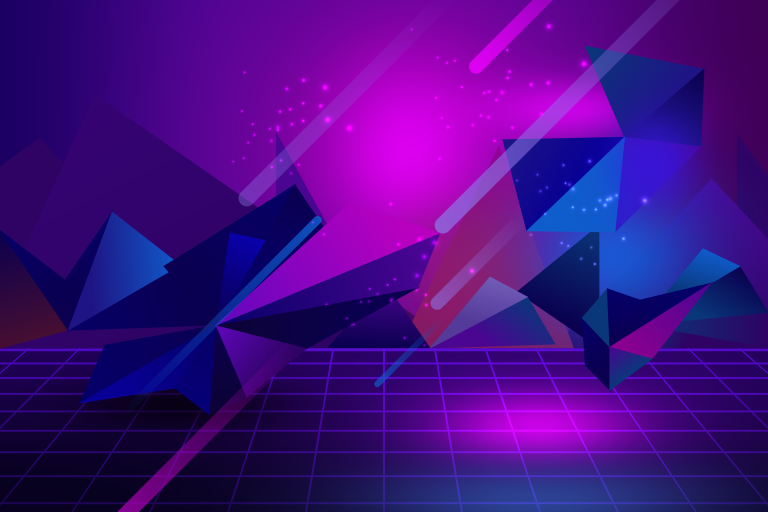
Write a Shadertoy shader that draws this background.

```glsl
// Neon scene: faceted crystals and dark peaks float above a grid floor.
// Shaded triangles form the crystals; glows, fading bars and hashed
// sparks light them. Space is 150 x 100 units.
const vec3 NIGHT=vec3(.05,.01,.21), NAVY=vec3(.04,0,.31), BLUE=vec3(.03,0,.58), DEEP=BLUE*.7,
 AZURE=vec3(.06,.36,.8), TEAL=AZURE*.6, INDIGO=vec3(.12,.08,.52), VIOLET=vec3(.29,.02,.57),
 PINK=vec3(.72,0,.75), HOT=vec3(.9,0,.98), PLUM=vec3(.18,.01,.39), ROSE=vec3(.5,.1,.36),
 LILAC=vec3(.55,.45,.9);
const float HORIZON=32.;

vec2 hash2(float n){
 vec3 q=fract(n*vec3(.1031,.103,.0973));
 q+=dot(q,q.yzx+33.33);
 return fract((q.xx+q.yz)*q.zy);
}
// Elliptic light: area holds centre and radii
void glow(inout vec3 c,vec2 p,vec4 area,vec3 tint,float power){
 vec2 d=(p-area.xy)/area.zw;
 c=mix(c,tint,power*exp(-dot(d,d)));
}
// Signed distance to the line a-b
float side(vec2 p,vec2 a,vec2 b){
 vec2 d=normalize(b-a);
 return d.x*(p.y-a.y)-d.y*(p.x-a.x);
}
// Position along a-b from 0 to 1
float along(vec2 p,vec2 a,vec2 b){ return clamp(dot(p-a,b-a)/dot(b-a,b-a),0.,1.); }
// Triangle shaded from its corner a to the edge b-d
void tri(inout vec3 c,vec2 p,vec2 a,vec2 b,vec2 d,vec3 tip,vec3 base){
 float s=sign(side(d,a,b)), w=100./iResolution.y;
 float m=min(s*side(p,a,b),min(s*side(p,b,d),s*side(p,d,a)));
 c=mix(c,mix(tip,base,along(p,a,.5*(b+d))),smoothstep(-w,.3*w,m));
}
// Diagonal rounded bar that fades away from its head
void streak(inout vec3 c,vec2 p,vec2 head,float span,float r,vec3 tint,float alpha){
 float t=along(p,head,head+span), w=70./iResolution.y;
 float d=length(p-head-span*t)-r;
 c=mix(c,tint,alpha*(1.-t)*smoothstep(w,-w,d));
}
// Sparks scattered around a centre
void sparks(inout vec3 c,vec2 p,vec4 area,vec3 tint){
 for(float i=0.;i<26.;i++){
  vec2 h=hash2(area.x*area.y+i), k=hash2(area.x*area.y+i+300.);
  float d=length(p-area.xy-area.zw*(h+k-1.))/mix(.16,.48,k.x*k.x*h.y);
  c+=tint*(.8*exp(-d*d)+.25*exp(-.2*d*d))*mix(.4,1.,h.x);
 }
}
vec3 sky(vec2 p){
 vec3 c=mix(vec3(.1,0,.38),VIOLET,smoothstep(-5.,48.,p.x));
 c=mix(c,vec3(.24,0,.34),smoothstep(95.,150.,p.x));
 glow(c,p,vec4(82,72,36,34),PINK*.87,.85);
 glow(c,p,vec4(80,70,15,17),HOT,.9);
 glow(c,p,vec4(111,78.5,17,6),HOT,.8);
 return c;
}
// Perspective grid with lights on the ground
vec3 gridFloor(vec2 p){
 float d=(91.4-p.y)/100.;
 vec2 cell=vec2((p.x-75.)*.06/d,14.35/d);
 vec2 gap=abs(fract(cell+.5)-.5)*vec2(d/.06,d*d*6.97);
 vec2 line=smoothstep(vec2(.32),vec2(.05),gap);
 vec3 c=mix(NIGHT*.6,vec3(.12,0,.33),smoothstep(4.,HORIZON,p.y));
 glow(c,p,vec4(104,19,42,16),VIOLET,.8);
 glow(c,p,vec4(105,16.5,18,6.5),HOT,.85);
 glow(c,p,vec4(105,2,34,8),vec3(.19,.32,.66),.8);
 c+=vec3(.2,.03,.48)*max(line.x,line.y)*mix(.4,.9,p.y/HORIZON);
 glow(c,p,vec4(75,HORIZON,90,.5),vec3(.36,.06,.85),.8);
 return c;
}
// Silhouettes, then low crystals on the horizon
void peaks(inout vec3 c,vec2 p){
 tri(c,p,vec2(7.8,73),vec2(-50,32),vec2(45,32),PLUM,PLUM);
 tri(c,p,vec2(18.6,81.4),vec2(-4,32),vec2(90,32),PLUM*1.15,PLUM);
 tri(c,p,vec2(54,74),vec2(54,45),vec2(70,45),VIOLET,VIOLET);
 tri(c,p,vec2(144,73.6),vec2(144,32),vec2(175,32),PLUM,PLUM);
 tri(c,p,vec2(139,65),vec2(108,32),vec2(170,32),VIOLET,PLUM);
 tri(c,p,vec2(97.5,71.5),vec2(78,32),vec2(112,32),PINK*.8,ROSE);
 glow(c,p,vec4(92,47,14,13),ROSE*1.15,.75);
 glow(c,p,vec4(120,50,17,15),AZURE*1.1,.85);
 vec2 ridge=vec2(144.5,48), foot=vec2(125,36.5), crest=vec2(103,42), end=vec2(84,32), rim=vec2(150,39);
 tri(c,p,vec2(117,56),vec2(101,43),vec2(117,32),TEAL,NAVY);
 tri(c,p,foot,rim,vec2(150,32),TEAL,PLUM); tri(c,p,foot,vec2(117,32),vec2(150,32),TEAL,PLUM);
 tri(c,p,ridge,foot,rim,NAVY,TEAL); tri(c,p,vec2(137.3,51.4),ridge,foot,AZURE,TEAL);
 tri(c,p,vec2(75,45),vec2(64,32),end,VIOLET,NAVY); tri(c,p,crest,end,vec2(108.4,32.8),TEAL,VIOLET);
 tri(c,p,vec2(95.7,45.9),end,crest,LILAC*.8,vec3(.33,.23,.6));
}
void leftCrystals(inout vec3 c,vec2 p){
 vec2 hub=vec2(42.2,36.5), root=vec2(13.3,35.5), top=vec2(21.9,58.6), arm=vec2(35.2,48.2),
  back=vec2(57.6,63.9), tip=vec2(85.9,54.5), toe=vec2(15.6,21.3), dent=vec2(34.2,24.2), fin=vec2(41,18.9),
  keel=vec2(48.2,22.5), low=vec2(81.6,43.8), hip=vec2(60,32), west=vec2(0,55), hook=vec2(12.7,45.3);
 tri(c,p,west,root,vec2(0,32),NAVY,ROSE*.55); tri(c,p,west,hook,root,DEEP,NAVY);
 tri(c,p,top,hook,root,DEEP,NAVY); tri(c,p,root,arm,hub,DEEP,NAVY);
 tri(c,p,arm,top,root,AZURE,INDIGO); tri(c,p,back,vec2(32,48),hub,DEEP,NAVY);
 tri(c,p,back,vec2(65,53),hub,NAVY,DEEP); tri(c,p,hub,vec2(44.9,54.5),vec2(51.8,53),NAVY,BLUE*1.15);
 tri(c,p,hub,vec2(20.5,32.6),toe,NAVY,DEEP); tri(c,p,hub,toe,dent,DEEP,BLUE);
 tri(c,p,hub,dent,fin,DEEP,BLUE*.8); tri(c,p,hub,fin,keel,NAVY,NIGHT);
 tri(c,p,hub,keel,hip,VIOLET*1.3,PLUM); tri(c,p,hub,hip,low,NIGHT,NAVY);
 tri(c,p,hub,low,tip,DEEP,VIOLET); tri(c,p,hub,vec2(68.4,60.4),tip,VIOLET*1.3,PINK);
}
// Large upper crystal, then the small floating shard
void rightCrystals(inout vec3 c,vec2 p){
 vec2 a=vec2(114.3,91), b=vec2(137.5,86.5), hub=vec2(122,73.2), d=vec2(98.2,72.7),
  e=vec2(102.9,54.9), f=vec2(120.1,54.7), g=vec2(136.9,71.3);
 tri(c,p,a,b,hub,TEAL,INDIGO); tri(c,p,b,hub,g,NAVY,INDIGO); tri(c,p,g,hub,f,VIOLET,INDIGO*1.5);
 tri(c,p,d,hub,e,INDIGO,BLUE); tri(c,p,f,hub,e,AZURE,AZURE);
 glow(c,p,vec4(128,68,8,9),vec3(.22,.08,.9),.7);
 vec2 core=vec2(119.1,32.2), lobe=vec2(118.6,43.6), dip=vec2(125,41.4), wing=vec2(138.9,44.7),
  low=vec2(119.1,23.8), west=vec2(113.7,37.9), east=vec2(127.3,29.9);
 tri(c,p,west,core,low,DEEP,NAVY); tri(c,p,west,vec2(114.3,28.7),low,DEEP,NAVY);
 tri(c,p,lobe,west,core,TEAL,TEAL); tri(c,p,core,lobe,dip,NAVY,DEEP); tri(c,p,core,dip,wing,NAVY,DEEP);
 tri(c,p,wing,east,core,VIOLET,PINK*.75); tri(c,p,core,east,low,VIOLET,TEAL);
}
void mainImage(out vec4 fragColor,in vec2 fragCoord){
 vec2 p=fragCoord/iResolution.xy*vec2(150,100);
 vec3 c=sky(p); peaks(c,p);
 c=mix(gridFloor(p),c,smoothstep(-.15,.15,p.y-HORIZON));
 glow(c,p,vec4(35,21,20,5),vec3(0),.7);
 leftCrystals(c,p); rightCrystals(c,p);
 streak(c,p,vec2(48.2,61.3),40.,1.6,LILAC,.4); streak(c,p,vec2(93,87),27.,1.4,HOT,.9);
 streak(c,p,vec2(86.5,56),60.,1.6,LILAC,.75); streak(c,p,vec2(85.4,40.8),17.,1.3,LILAC,.6);
 streak(c,p,vec2(62,57),-38.,.8,AZURE,.85); streak(c,p,vec2(73.7,25),13.,.6,AZURE,.7);
 streak(c,p,vec2(22,-3),36.,1.5,PINK,.75);
 sparks(c,p,vec4(97,81,20,15),PINK); sparks(c,p,vec4(56,75,17,13),PINK);
 sparks(c,p,vec4(114,60,15,14),LILAC); sparks(c,p,vec4(78,46,24,16),PINK);
 fragColor=vec4(clamp(c,0.,1.),1);
}
```
